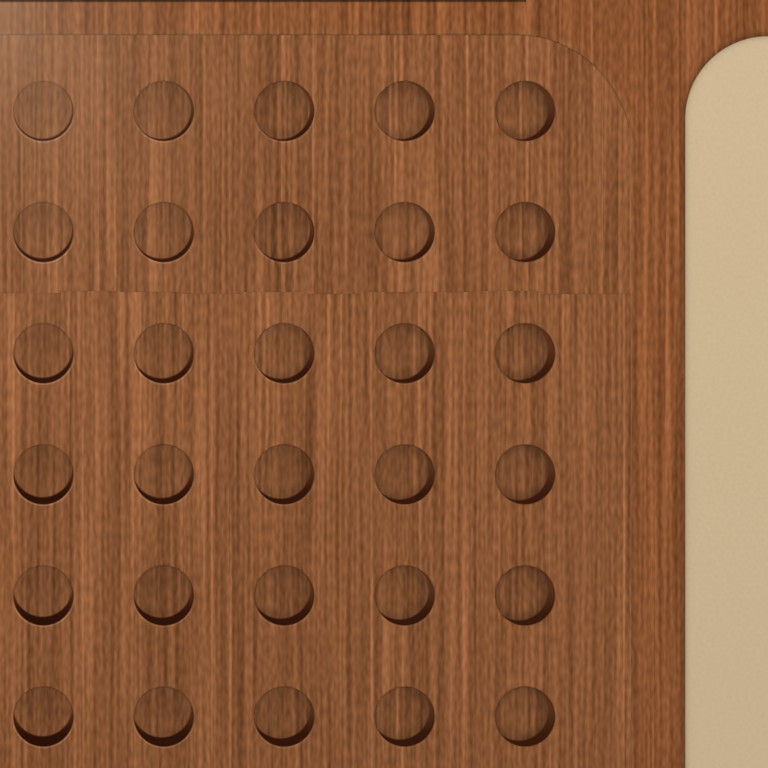
Give the GLSL for this texture, as a WebGL 2 fragment shader.

```glsl
#version 300 es
precision highp float;
// Walnut board with a 5 by 6 grid of round recesses, a faint inlaid panel and a cream pad.
// Stretched gradient noise makes the grain; each recess is a disc whose floor slides with
// its column and row, leaving a crescent of shaded wall.

#define HOLE_FIRST vec2(0.0565, 0.0670)
#define HOLE_PITCH vec2(0.1568, 0.1577)
#define HOLE_LAST vec2(4.0, 5.0)
#define HOLE_RADIUS 0.0388
#define PANEL_CORNER vec2(0.821, 0.955)
#define PANEL_ROUND 0.15
#define PAD_CORNER vec2(0.892, 0.953)
#define PAD_ROUND 0.108
#define SEAM_HEIGHT 0.619
#define GRAIN_CONTRAST 1.0

uniform vec2 u_resolution;
out vec4 fragColor;

const vec3 WOOD_DARK = vec3(0.415, 0.250, 0.140);
const vec3 WOOD_LIGHT = vec3(0.660, 0.425, 0.270);
const vec3 WALL_DARK = vec3(0.17, 0.065, 0.025);
const vec3 WALL_LIT = vec3(0.34, 0.19, 0.105);
const vec3 CREAM = vec3(0.79, 0.70, 0.56);
const vec3 GLOW = vec3(0.68, 0.55, 0.46);

float hash(vec2 p) {
    vec3 q = fract(p.xyx * vec3(0.1031, 0.1030, 0.0973));
    q += dot(q, q.yzx + 33.33);
    return fract((q.x + q.y) * q.z);
}

float cornerDot(vec2 cell, vec2 offset) {
    float angle = 6.2832 * hash(cell);
    return dot(vec2(cos(angle), sin(angle)), offset);
}

float gradientNoise(vec2 p) {
    vec2 i = floor(p), f = fract(p);
    vec2 w = f * f * f * (f * (f * 6.0 - 15.0) + 10.0);
    vec2 e = vec2(1.0, 0.0);
    float low = mix(cornerDot(i, f), cornerDot(i + e, f - e), w.x);
    float high = mix(cornerDot(i + e.yx, f - e.yx), cornerDot(i + 1.0, f - 1.0), w.x);
    return mix(low, high, w.y);
}

// Signed distance to a region that extends left and down from a rounded corner
float cornerDistance(vec2 p, vec2 corner, float radius) {
    vec2 q = p - corner + radius;
    return length(max(q, 0.0)) + min(max(q.x, q.y), 0.0) - radius;
}

// Vertical veneer: broad bands, fine streaks, thin bright lines and short pores
vec3 woodGrain(vec2 p) {
    float bands = gradientNoise(vec2(p.x * 24.0, p.y * 0.8));
    float streaks = gradientNoise(vec2(p.x * 85.0 + 40.0, p.y * 1.6));
    float fine = gradientNoise(vec2(p.x * 190.0 + 90.0, p.y * 3.5));
    float pores = gradientNoise(vec2(p.x * 230.0, p.y * 75.0 + 17.0));
    float lines = smoothstep(0.2, 0.5, gradientNoise(vec2(p.x * 125.0 + 7.0, p.y * 0.9)));
    float tone = 0.20 * bands + 0.30 * streaks + 0.58 * fine + 0.36 * pores + 0.36 * lines;
    return mix(WOOD_DARK, WOOD_LIGHT, 0.47 + GRAIN_CONTRAST * tone);
}

void main() {
    vec2 uv = gl_FragCoord.xy / u_resolution;
    float aa = 1.0 / min(u_resolution.x, u_resolution.y);

    // Veneer pieces: the grain jumps at the seam and at the panel outline
    float panel = cornerDistance(uv, PANEL_CORNER, PANEL_ROUND);
    float strip = floor(uv.x / HOLE_PITCH.x * 2.0);
    float seam = uv.y - SEAM_HEIGHT - 0.006 * (hash(vec2(strip, 3.0)) - 0.5);
    vec2 grainUv = uv;
    if (panel > 0.0) grainUv.x += 2.37;
    else if (seam > 0.0) grainUv += vec2(0.004, 0.9);

    // Nearest recess, with its floor pushed away from the light
    vec2 id = clamp(round((uv - HOLE_FIRST) / HOLE_PITCH), vec2(0.0), HOLE_LAST);
    vec2 along = id / HOLE_LAST;
    vec2 local = uv - HOLE_FIRST - id * HOLE_PITCH;
    vec2 slide = vec2(-0.001 - 0.0075 * along.x,
                      mix(0.0125, 0.002, along.y) * mix(1.0, 0.55, along.x));
    float hole = length(local) - HOLE_RADIUS;
    float floorEdge = length(local - slide) - HOLE_RADIUS;
    float inHole = 1.0 - smoothstep(-aa, aa, hole);
    if (hole < 0.0) grainUv -= slide;

    vec3 color = woodGrain(grainUv);
    float arc = smoothstep(0.80, 0.87, uv.y);
    color *= 1.0 - 0.05 * exp(-abs(seam) / 0.002) * step(panel, 0.0);
    color *= 1.0 - 0.14 * arc * (1.0 - smoothstep(0.0, 0.001 + aa, abs(panel)));
    color *= mix(vec3(1.0), vec3(1.0, 0.96, 0.91), smoothstep(0.0, 0.01, panel));

    // Recess floor, shaded wall crescent and rim
    vec3 recess = color * mix(0.95, 0.86, smoothstep(-0.03, 0.04, local.y));
    recess *= 1.0 - 0.22 * along.x * smoothstep(-0.018, 0.0, floorEdge);
    float below = 1.0 - smoothstep(-0.75, 0.35, local.y / HOLE_RADIUS);
    vec3 wall = mix(WALL_LIT, WALL_DARK, below * mix(1.0, 0.7, along.x));
    recess = mix(recess, wall, smoothstep(-0.001 - aa, aa, floorEdge));
    color = mix(color, recess, inHole);
    color *= 1.0 - 0.14 * (1.0 - smoothstep(0.0, 0.001 + aa, abs(hole)));
    float litRim = 1.0 - smoothstep(0.0, 0.001 + aa, abs(hole - 0.0015));
    color += 0.10 * litRim * (1.0 - along.x) * (1.0 - smoothstep(-0.03, 0.0, local.y));

    // Sheen in the upper left, slight falloff below, dark gap along the top
    vec2 fromSheen = (uv - vec2(0.0, 1.0)) * vec2(1.3, 1.0);
    color = mix(color, GLOW, 0.55 * exp(-5.5 * length(fromSheen)));
    color *= mix(0.97, 1.02, smoothstep(0.0, 0.7, uv.y));
    color *= 1.0 - 0.5 * smoothstep(0.997 - aa, 0.998 + aa, uv.y) * step(uv.x, 0.685);

    // Cream pad with a contact shadow and a softly turned edge
    vec2 mirrored = vec2(2.0 * PAD_CORNER.x - uv.x, uv.y);
    float pad = cornerDistance(mirrored, PAD_CORNER, PAD_ROUND);
    color *= 1.0 - 0.32 * exp(-max(pad, 0.0) / 0.004);
    float weave = gradientNoise(uv * 190.0);
    vec3 cream = CREAM * (mix(0.975, 1.035, uv.y) + 0.02 * weave);
    cream *= 1.0 - 0.18 * exp(min(pad, 0.0) / 0.003);
    color = mix(color, cream, 1.0 - smoothstep(-aa, aa, pad));

    fragColor = vec4(clamp(color, 0.0, 1.0), 1.0);
}
```
